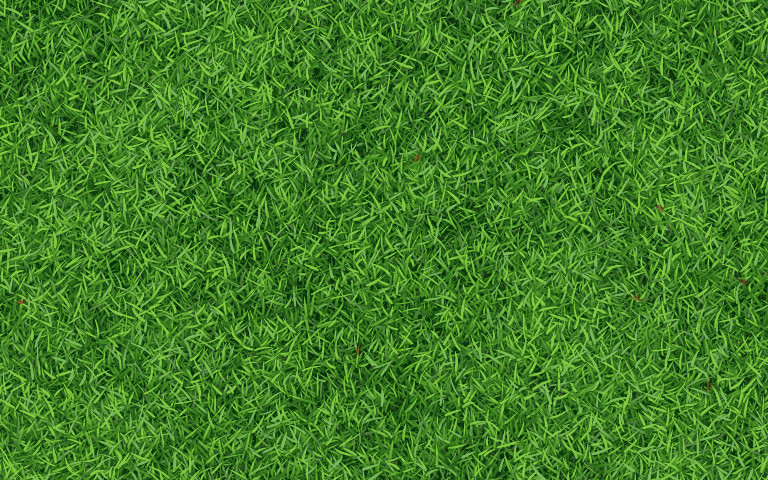
Give the GLSL for this texture, as a WebGL 2 fragment shader.

```glsl
#version 300 es
precision highp float;

uniform vec2 u_resolution;
out vec4 fragColor;

const int LAYERS = 16;
const float CELL = 0.026;
const float SHADOW_REACH = 0.006;

vec4 hash4(vec3 seed) {
    vec4 h = fract(seed.xyzx * vec4(0.1031, 0.1030, 0.0973, 0.1099));
    h += dot(h, h.wzxy + 33.33);
    return fract((h.xxyz + h.yzzw) * h.zywx);
}

vec2 toLocal(vec2 p, float angle) {
    float c = cos(angle), s = sin(angle);
    return vec2(c * p.x + s * p.y, c * p.y - s * p.x);
}

// Slow variation made of layered sines, about -1 to 1
float patches(vec2 p) {
    float sum = sin(p.x * 5.1 + 1.7 * sin(p.y * 4.3)) * 0.4;
    sum += sin(p.y * 11.0 + 2.0 * sin(p.x * 8.7 + 1.0)) * 0.3;
    sum += sin(p.x * 23.0 - p.y * 17.0 + 2.0 * sin(p.y * 19.0)) * 0.3;
    return sum;
}

// Cellular noise: 0 at the heart of a tuft, near 1 between tufts
float tuftGaps(vec2 p, float cell) {
    vec2 home = floor(p / cell);
    float nearest = 4.0;
    for (int j = -1; j <= 1; j++) {
        for (int i = -1; i <= 1; i++) {
            vec2 id = home + vec2(i, j);
            vec2 toTuft = p / cell - id - hash4(vec3(id, 57.0)).xy;
            nearest = min(nearest, dot(toTuft, toTuft));
        }
    }
    return sqrt(nearest);
}

// Slightly bent, tapering blade lying along x from root to tip
float bladeDistance(vec2 q, float halfLength, float halfWidth, float bend) {
    float t = q.x / halfLength;
    float along = clamp(t * 0.5 + 0.5, 0.0, 1.0);
    float taper = smoothstep(-0.3, 0.2, along) * (1.0 - along * along * along);
    float across = abs(q.y - bend * (t * t - 0.4)) - halfWidth * taper;
    return max(across, abs(q.x) - halfLength);
}

// Composites one layer of blades; surface holds tone and paleness
vec2 addBlades(vec2 surface, vec2 p, float layer, float height, float feather) {
    float turn = layer * 0.73;
    vec2 grid = toLocal(p, turn) / CELL + layer * 7.37;
    vec2 home = floor(grid);
    for (int j = -1; j <= 1; j++) {
        for (int i = -1; i <= 1; i++) {
            vec2 id = home + vec2(i, j);
            vec4 place = hash4(vec3(id, layer));
            vec4 look = hash4(vec3(id.yx + 41.0, layer + 19.0));
            vec2 offset = toLocal((grid - id - place.xy) * CELL, -turn);

            float spread = (place.z - 0.5) * 2.7;
            vec2 q = toLocal(offset, 1.5 + spread);
            float halfLength = mix(0.012, 0.025, place.w);
            float halfWidth = mix(0.0014, 0.0030, look.x);
            float bend = (look.y - 0.5) * 0.007;
            float d = bladeDistance(q, halfLength, halfWidth, bend);

            // Soft shade beneath the blade
            surface.x *= 1.0 - 0.2 * smoothstep(SHADOW_REACH, 0.0, d);

            // Tips catch more light
            float along = q.x / halfLength;
            float tone = mix(0.12, 0.92, height) + (look.z - 0.5) * 0.75;
            tone += along * 0.16;
            float pale = smoothstep(0.76, 0.92, look.w);
            float cover = smoothstep(feather, -feather, d);
            surface = mix(surface, vec2(max(tone, 0.0), pale), cover);
        }
    }
    return surface;
}

vec3 grassColor(float tone) {
    float t = clamp(tone, 0.0, 1.15) * 4.0;
    vec3 c = mix(vec3(0.035, 0.19, 0.035), vec3(0.12, 0.34, 0.08), min(t, 1.0));
    c = mix(c, vec3(0.20, 0.45, 0.11), clamp(t - 1.0, 0.0, 1.0));
    c = mix(c, vec3(0.29, 0.56, 0.14), clamp(t - 2.0, 0.0, 1.0));
    return mix(c, vec3(0.43, 0.70, 0.21), max(t - 3.0, 0.0));
}

// Sparse dry flecks, at most one in each large cell
float dryFlecks(vec2 p, float cell, float feather) {
    vec2 id = floor(p / cell);
    vec4 r = hash4(vec3(id, 73.0));
    vec2 q = toLocal(p - (id + 0.2 + 0.6 * r.xy) * cell, r.z * 6.28);
    float d = bladeDistance(q, 0.011, 0.004, 0.003);
    return smoothstep(feather, -feather, d) * step(0.88, r.w);
}

void main() {
    vec2 p = gl_FragCoord.xy / u_resolution.y;
    float feather = max(0.0015, 0.5 / u_resolution.y);

    // Blades from the ground up
    vec2 surface = vec2(0.05, 0.0);
    for (int k = 0; k < LAYERS; k++) {
        float height = float(k) / float(LAYERS - 1);
        surface = addBlades(surface, p, float(k) + 1.0, height, feather);
    }

    // Broad light changes and darker hollows, then colour
    vec2 warped = p + 0.012 * sin(p.yx * 61.0);
    float light = 0.10 * patches(p) + 0.28 * (0.5 - tuftGaps(warped, 0.075));
    float tone = 0.51 + (surface.x - 0.47) * 1.25 + light;
    vec3 color = grassColor(tone);
    vec3 paleColor = vec3(0.41, 0.63, 0.31) * clamp(0.45 + 0.8 * tone, 0.3, 1.15);
    color = mix(color, paleColor, surface.y);
    vec3 dryColor = mix(vec3(0.20, 0.12, 0.05), vec3(0.50, 0.30, 0.15), clamp(tone, 0.0, 1.0));
    color = mix(color, dryColor, 0.8 * dryFlecks(p, 0.16, feather));
    fragColor = vec4(color, 1.0);
}
```
